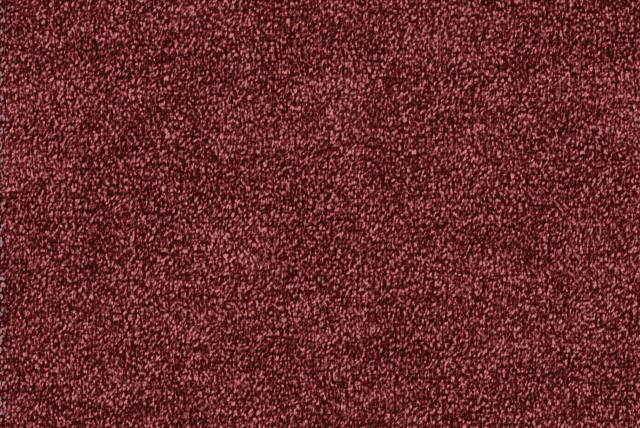
Give the GLSL for this texture, as a Shadertoy shader.

```glsl
// Dark red woven upholstery cloth: small slanted yarn loops with faint horizontal streaks.

vec3 hash3(vec2 cell) {
    vec3 h = fract(vec3(cell.xyx) * vec3(0.1031, 0.1030, 0.0973));
    h += dot(h, h.yxz + 33.33);
    return fract((h.xxy + h.yzz) * h.zyx);
}

// Cellular noise of oval tufts, one per cell; roughly zero mean and unit deviation.
float tufts(vec2 p, float lean, float seed) {
    vec2 cell = floor(p);
    float sum = 0.0;
    for (int y = -1; y <= 1; y++)
    for (int x = -1; x <= 1; x++) {
        vec2 id = cell + vec2(x, y);
        vec3 rnd = hash3(id + seed);
        vec2 d = p - id - 0.5 - 0.75 * (rnd.xy - 0.5);
        float angle = lean + 1.2 * (fract(rnd.z * 17.0) - 0.5);
        float c = cos(angle), s = sin(angle);
        d = vec2(c * d.x - s * d.y, s * d.x + c * d.y);
        sum += (0.4 + 1.2 * rnd.z) * exp(-8.5 * d.x * d.x - 4.8 * d.y * d.y);
    }
    return (sum - 0.49) / 0.36;
}

// Colour ramp from the shadowed gaps to the lit tops of the loops.
vec3 yarnColor(float light, float brown) {
    vec3 middle = mix(vec3(0.41, 0.13, 0.14), vec3(0.37, 0.17, 0.16), brown);
    vec3 color = mix(vec3(0.15, 0.045, 0.03), vec3(0.28, 0.07, 0.07), smoothstep(0.0, 0.22, light));
    color = mix(color, middle, clamp((light - 0.22) / 0.26, 0.0, 1.0));
    color = mix(color, vec3(0.51, 0.23, 0.25), clamp((light - 0.48) / 0.30, 0.0, 1.0));
    color = mix(color, vec3(0.63, 0.35, 0.36), clamp((light - 0.78) / 0.16, 0.0, 1.0));
    return mix(color, vec3(0.78, 0.51, 0.50), clamp((light - 0.94) / 0.06, 0.0, 1.0));
}

void mainImage(out vec4 fragColor, in vec2 fragCoord) {
    vec2 p = fragCoord / iResolution.y;

    // Rows of loops sway slightly
    vec2 sway = 0.002 * vec2(sin(p.y * 41.0 + 3.0 * p.x), sin(p.x * 23.0 + 5.0 * p.y));
    vec2 q = p + sway;

    // Loops, fibres inside them, and broad worn patches
    float loops = tufts(q * vec2(116.0, 104.0), 0.4, 11.0);
    float fibres = tufts(q * vec2(180.0, 160.0), 0.4, 57.0);
    float streaks = tufts(q * vec2(9.0, 46.0), 0.0, 131.0);
    float patches = tufts(q * vec2(3.0, 7.0), 0.0, 211.0);
    float height = 0.82 * loops + 0.52 * fibres + 0.15 * streaks + 0.10 * patches;

    // Even out the tones
    float light = 1.0 / (1.0 + exp(-1.7 * (height + 0.08)));
    float brown = smoothstep(-0.1, 0.9, tufts(q * vec2(90.0, 110.0), 0.0, 307.0));
    vec3 color = yarnColor(light, brown);

    // Pale frayed threads along the left selvage
    float fray = (1.0 - smoothstep(0.004, 0.014, p.x)) * smoothstep(0.1, 1.0, loops);
    color = mix(color, vec3(0.56, 0.50, 0.50), 0.7 * fray);

    fragColor = vec4(color, 1.0);
}
```
